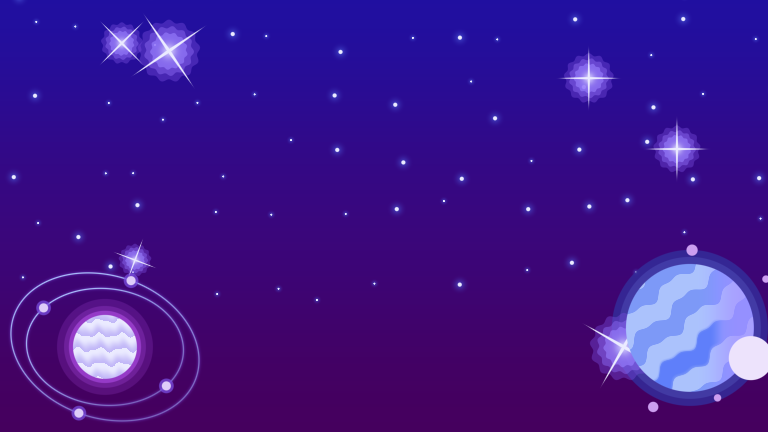
Give the GLSL for this background, as a Shadertoy shader.

```glsl
const vec3 SKY_TOP = vec3(0.125, 0.06, 0.63);
const vec3 SKY_MID = vec3(0.225, 0.025, 0.49);
const vec3 SKY_LOW = vec3(0.27, 0.0, 0.37);
const vec3 STAR_GLOW = vec3(0.30, 0.36, 0.86);
const vec3 WHITE = vec3(0.92, 0.92, 1.0);
const vec3 VIOLET = vec3(0.47, 0.30, 0.87);
const vec3 LILAC = vec3(0.60, 0.50, 1.0);
const vec3 PINK = vec3(0.80, 0.62, 0.94);
const vec3 ICE = vec3(0.67, 0.76, 0.99);
const vec3 AZURE = vec3(0.49, 0.60, 0.97);
const vec3 COBALT = vec3(0.35, 0.48, 0.98);
const vec3 RING_BLUE = vec3(0.20, 0.17, 0.60);
const vec3 MAGENTA = vec3(0.60, 0.24, 0.80);
const vec2 SMALL_PLANET = vec2(0.243, 0.197);
const float SMALL_RADIUS = 0.074;
const vec2 BIG_PLANET = vec2(1.597, 0.241);
const float BIG_RADIUS = 0.148;
const float STAR_CELL = 0.14;
const float STAR_FLOOR = 0.30;
const float PI = 3.14159265;

float pixel;

float hash(vec2 p) {
    p = fract(p * vec2(0.1031, 0.1137));
    p += dot(p, p.yx + 33.33);
    return fract((p.x + p.y) * p.x * 7.31 + p.y * 13.7);
}

vec2 rotate(vec2 p, float a) {
    float c = cos(a), s = sin(a);
    return vec2(c * p.x - s * p.y, s * p.x + c * p.y);
}

float fill(float d) { return smoothstep(pixel, -pixel, d); }

void disc(inout vec3 col, vec2 p, float radius, vec3 tint, float alpha) {
    col = mix(col, tint, alpha * fill(length(p) - radius));
}

// One jittered star per cell, large or small
void starField(inout vec3 col, vec2 p) {
    vec2 cell = floor(p / STAR_CELL);
    vec2 jitter = vec2(hash(cell + 3.0), hash(cell + 41.0)) - 0.5;
    vec2 center = (cell + 0.5 + 0.7 * jitter) * STAR_CELL;
    if (center.y < STAR_FLOOR) return;
    float size = hash(cell + 87.0) < 0.42 ? 1.0 : 0.5;
    float d = length(p - center) / size;
    float glow = max(0.0, 1.0 - d / 0.024);
    col = mix(col, STAR_GLOW, 0.8 * glow * glow);
    col = mix(col, WHITE, smoothstep(0.0065, 0.003, d));
}

// Scalloped halo with four tapered rays
void sparkle(inout vec3 col, vec2 p, float halo, float reach, float angle) {
    float r = length(p), a = atan(p.y, p.x);
    for (int i = 0; i < 3; i++) {
        float k = float(i);
        float edge = halo * (1.0 - 0.2 * k) * (1.0 + 0.05 * sin(a * 13.0 + k * 2.0));
        col = mix(col, mix(VIOLET, LILAC, k * 0.5), (0.4 + 0.1 * k) * fill(r - edge));
    }
    col = mix(col, WHITE, 0.7 * exp(-r * r / (halo * halo * 0.06)));
    vec2 q = abs(rotate(p, -angle));
    float along = max(q.x, q.y), across = min(q.x, q.y);
    float taper = max(0.0, 1.0 - along / reach);
    float ray = smoothstep(pixel, -pixel, across - 0.035 * reach * taper);
    col = mix(col, WHITE, ray * smoothstep(0.0, 0.35, taper));
}

// Tilted ellipse line carrying two opposite moons
void orbit(inout vec3 col, vec2 p, vec2 axes, float tilt, float phase) {
    vec2 q = rotate(p, -tilt);
    float f = length(q / axes);
    float slope = length(q / (axes * axes)) / max(f, 0.001);
    float d = abs(f - 1.0) / max(slope, 0.001);
    float shade = 0.72 + 0.28 * sin(atan(q.y, q.x) - 0.8);
    col = mix(col, VIOLET, 0.35 * exp(-d * d / 0.00002));
    col = mix(col, ICE, shade * fill(d - 0.0014));
    for (int i = 0; i < 2; i++) {
        float t = phase + PI * float(i);
        vec2 m = q - axes * vec2(cos(t), sin(t));
        disc(col, m, 0.017, VIOLET, 0.75);
        disc(col, m, 0.0105, mix(PINK, WHITE, 0.6), 1.0);
    }
}

void smallPlanet(inout vec3 col, vec2 p) {
    disc(col, p, SMALL_RADIUS * 1.50, MAGENTA, 0.25);
    disc(col, p, SMALL_RADIUS * 1.28, MAGENTA, 0.35);
    disc(col, p, SMALL_RADIUS * 1.13, MAGENTA, 0.9);
    vec2 q = p / SMALL_RADIUS;
    float wave = q.y + 0.06 * sin(q.x * 9.0) + 0.03 * sin(q.x * 17.0 + q.y * 4.0);
    float band = fract(wave * 2.2 + 0.2);
    vec3 body = mix(vec3(0.76, 0.72, 0.97), WHITE, smoothstep(0.0, 0.85, band));
    disc(col, p, SMALL_RADIUS, body, 1.0);
}

// Diagonal wavy bands, bluer below and violet to the right
vec3 bigSurface(vec2 q) {
    float along = dot(q, vec2(0.77, 0.64));
    float s = dot(q, vec2(0.64, -0.77));
    s += 0.06 * sin(along * 8.0) + 0.03 * sin(along * 17.0 + 1.0);
    float band = smoothstep(-0.08, 0.08, sin(s * 10.0 + 1.0));
    vec3 body = mix(AZURE, ICE, band);
    body = mix(body, LILAC * 1.08, 0.6 * smoothstep(0.1, 0.8, q.x));
    float patchMask = smoothstep(0.04, -0.04, abs(s - 0.36) - 0.15);
    return mix(body, COBALT, 0.85 * patchMask * smoothstep(0.55, 0.3, q.x));
}

void mainImage(out vec4 fragColor, in vec2 fragCoord) {
    pixel = 0.75 / iResolution.y;
    vec2 p = fragCoord / iResolution.y;

    // Sky and stars
    vec3 col = mix(SKY_LOW, SKY_MID, smoothstep(0.0, 0.55, p.y));
    col = mix(col, SKY_TOP, smoothstep(0.42, 1.05, p.y));
    starField(col, p);
    sparkle(col, p - vec2(0.282, 0.900), 0.046, 0.075, 0.78);
    sparkle(col, p - vec2(0.391, 0.882), 0.069, 0.110, 0.60);
    sparkle(col, p - vec2(1.363, 0.819), 0.055, 0.078, 0.0);
    sparkle(col, p - vec2(1.567, 0.655), 0.052, 0.080, 0.0);
    sparkle(col, p - vec2(0.3125, 0.398), 0.036, 0.056, -0.36);

    // Orbiting system
    vec2 local = p - SMALL_PLANET;
    smallPlanet(col, local);
    orbit(col, local, vec2(0.2227, 0.1647), -0.32, 1.53);
    orbit(col, local, vec2(0.182, 0.135), -0.095, 2.54);

    // Large planet with its companions
    local = p - BIG_PLANET;
    disc(col, local, BIG_RADIUS * 1.22, RING_BLUE, 0.85);
    disc(col, local, BIG_RADIUS * 1.11, AZURE, 0.18);
    sparkle(col, p - vec2(1.444, 0.197), 0.075, 0.115, -0.52);
    disc(col, local, BIG_RADIUS, bigSurface(local / BIG_RADIUS), 1.0);
    disc(col, p - vec2(1.738, 0.171), 0.051, vec3(0.93, 0.89, 0.99), 1.0);
    disc(col, p - vec2(1.602, 0.421), 0.013, PINK, 1.0);
    disc(col, p - vec2(1.512, 0.058), 0.012, PINK, 1.0);
    disc(col, p - vec2(1.661, 0.079), 0.0085, PINK, 1.0);
    disc(col, p - vec2(1.773, 0.354), 0.0085, PINK, 1.0);
    fragColor = vec4(col, 1.0);
}
```
